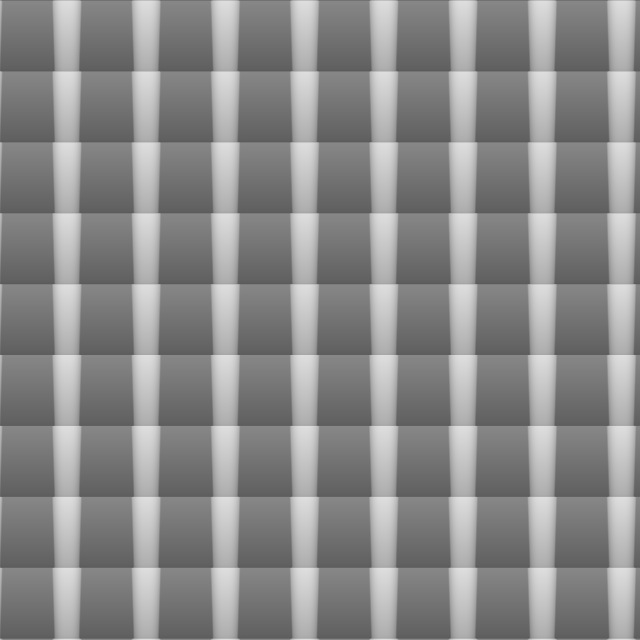
A Shadertoy shader for this pattern:

```glsl
const vec2 TILE = vec2(0.12378, 0.11081);
const vec2 FIRST_TILE = vec2(0.1046, 0.0013);  // rib centre from left, seam from top

// Sawtooth from 0 to 1 whose falling edge is softened over the given width
float softSaw(float phase, float width) {
    return min(phase, (1.0 - phase) / width);
}

// Tapered rib: half width shrinks from the top to the bottom of a tile
float ribHalfWidth(float drop) {
    return mix(0.0226, 0.0192, drop);
}

float panShade(float drop) {
    return mix(0.53, 0.37, drop);
}

// Rounded rib, bright along its crest and darker at both flanks
float ribShade(float across, float drop) {
    float a = min(abs(across), 1.0);
    return mix(0.87, 0.675, drop) * (1.0 - 0.23 * a * a * a);
}

// Thin shadow line just above each overlap
float seamShadow(float phase, float tileHeight) {
    float gap = (1.0 - phase) * tileHeight;
    return 1.0 - 0.09 * exp(-gap / 0.0018);
}

void mainImage(out vec4 fragColor, in vec2 fragCoord) {
    vec2 uv = fragCoord / iResolution.xy;
    float pixel = 1.0 / min(iResolution.x, iResolution.y);

    // Position inside the repeating tile
    float column = (uv.x - FIRST_TILE.x) / TILE.x;
    float x = (fract(column + 0.5) - 0.5) * TILE.x;
    float phase = fract((1.0 - uv.y - FIRST_TILE.y) / TILE.y);
    float drop = softSaw(phase, max(pixel, 0.0015) / TILE.y);

    // Ribs over flat pans
    float halfWidth = ribHalfWidth(drop);
    float edge = max(pixel, 0.0016);
    float rib = 1.0 - smoothstep(-edge, edge, abs(x) - halfWidth);
    float shade = mix(panShade(drop), ribShade(x / halfWidth, drop), rib);
    shade *= seamShadow(phase, TILE.y);

    fragColor = vec4(vec3(shade), 1.0);
}
```
